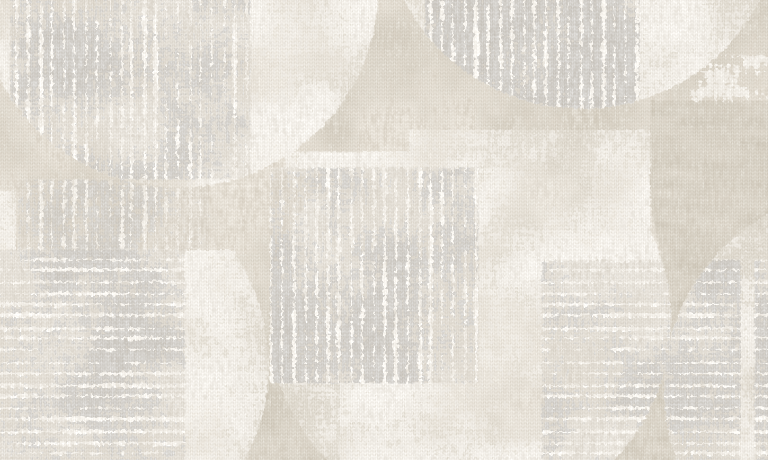
Give the GLSL for this background, as a Shadertoy shader.

```glsl
// Worn geometric textile: large pale discs overlap on linen, crossed by grey
// squares of broken stripes. Distance functions place the shapes; thread noise
// wears their paint away, and a fine knit is laid over everything.

#define LIGHT vec3(0.957, 0.944, 0.920)
#define LINEN vec3(0.890, 0.866, 0.824)
#define TAUPE vec3(0.835, 0.810, 0.760)
#define GREY vec3(0.825, 0.812, 0.790)
#define DISC_RADIUS 0.436
#define STRIPE_PITCH 0.0250
#define STRIPE_WIDTH 0.17
#define EDGE_WEAR 0.006
#define KNIT_PITCH 0.0098
#define KNIT_DEPTH 0.026
#define GRAIN_DEPTH 0.140
#define DRY_BRUSH 0.80

float hash(vec2 p) {
    return fract(sin(dot(p, vec2(127.1, 311.7))) * 43758.5453);
}

float noise(vec2 p) {
    vec2 i = floor(p), f = fract(p);
    f = f * f * (3.0 - 2.0 * f);
    return mix(mix(hash(i), hash(i + vec2(1, 0)), f.x),
               mix(hash(i + vec2(0, 1)), hash(i + vec2(1, 1)), f.x), f.y);
}

float cloud(vec2 p) {
    float sum = 0.0, gain = 0.533;
    for (int i = 0; i < 4; i++) {
        sum += gain * noise(p);
        p = p * 2.1 + 17.3;
        gain *= 0.5;
    }
    return sum;
}

// Coverage of a shape whose signed distance is d
float fill(float d) {
    float soft = 1.0 / iResolution.y;
    return 1.0 - smoothstep(-soft, soft, d);
}

float disc(vec2 p, vec2 center) {
    return fill(length(p - center) - DISC_RADIUS);
}

float box(vec2 p, vec2 low, vec2 high) {
    vec2 d = max(low - p, p - high);
    return fill(max(d.x, d.y));
}

// Broken pale lines; p.x runs across the stripes and p.y along them
float stripes(vec2 p) {
    float row = floor(p.x / STRIPE_PITCH);
    float across = abs(fract(p.x / STRIPE_PITCH) - 0.5 + 0.24 * (hash(vec2(row, 3.0)) - 0.5));
    float ragged = noise(vec2(p.x * 200.0, p.y * 190.0)) - 0.5;
    float worn = noise(vec2(row * 3.1, p.y * 38.0)) + noise(vec2(row * 5.7, p.y * 8.0)) - 1.0;
    float width = 0.5 * STRIPE_WIDTH + 0.22 * ragged + 0.16 * worn + 0.10 * (hash(vec2(row, 8.0)) - 0.5);
    float soft = 0.6 / (iResolution.y * STRIPE_PITCH);
    return 1.0 - smoothstep(width - soft, width + soft, across);
}

// Lays a worn grey square and its stripes over a ground colour
vec3 striped(vec3 ground, vec2 p, float mask, float wear) {
    float paint = smoothstep(0.40, 0.56, wear);
    vec3 body = mix(mix(LINEN, ground, 0.45), GREY, 0.15 + 0.85 * paint);
    body = mix(body, LIGHT + 0.015, (0.75 + 0.25 * paint) * stripes(p));
    return mix(ground, body, mask);
}

void mainImage(out vec4 fragColor, in vec2 fragCoord) {
    vec2 uv = fragCoord / iResolution.y;

    // Threads, worn patches and finely frayed outlines
    float upright = noise(uv * vec2(225.0, 50.0));
    float level = noise(uv * vec2(40.0, 225.0) + 7.0);
    float speck = noise(uv * vec2(240.0, 200.0) + 31.0);
    float dry = DRY_BRUSH * (0.4 * upright + 0.25 * level + 0.35 * speck - 0.5);
    vec2 p = uv + EDGE_WEAR * (vec2(noise(uv * 210.0), speck) - 0.5);
    float wear = cloud(uv * 7.0) + dry;
    float patches = cloud(uv * vec2(6.0, 7.0) + 9.0) + dry;
    float brush = cloud(uv * vec2(14.0, 45.0) + 5.0) + dry;

    // Linen ground with darker brushed areas
    vec3 color = mix(LINEN + 0.008, TAUPE, 0.75 * smoothstep(0.40, 0.72, wear));
    float shade = fill(length(p - vec2(1.85, max(p.y, 0.59))) - DISC_RADIUS);
    shade *= box(p, vec2(1.3, 0.0), vec2(1.8, 0.78));
    shade = max(shade, box(p, vec2(0.54, -0.1), vec2(0.74, 0.17)));
    shade = max(shade, box(p, vec2(1.30, -0.1), vec2(1.60, 0.45)));
    color = mix(color, TAUPE, shade * clamp(0.2 + 1.1 * brush, 0.0, 1.0));

    // Pale discs and panels, stained by linen showing through
    float upperLeft = disc(p, vec2(0.387, 1.028));
    float upperRight = disc(p, vec2(1.265, 1.200));
    float lowerLeft = disc(p, vec2(0.148, 0.207)) * step(p.y, 0.457);
    float middle = disc(p, vec2(1.022, 0.304)) * step(p.y, 0.67);
    float lowerRight = disc(p, vec2(1.880, 0.152));
    float panel = box(p, vec2(0.89, 0.435), vec2(1.413, 0.717));
    panel = max(panel, box(p, vec2(0.62, 0.62), vec2(0.95, 0.67)));
    panel = max(panel, box(p, vec2(-0.1, 0.45), vec2(0.035, 0.585)));
    float pale = max(max(upperLeft, upperRight), max(lowerLeft, lowerRight));
    pale = max(pale, max(middle, panel));
    float stain = 0.80 * smoothstep(0.43, 0.68, patches);
    color = mix(color, LIGHT, pale * (1.0 - stain));
    float scuff = smoothstep(0.48, 0.60, brush) * box(p, vec2(1.50, 0.78), vec2(1.8, 0.88));
    color = mix(color, LIGHT, 0.75 * scuff);

    // Squares with upright stripes
    color = striped(color, p, upperLeft * box(p, vec2(0.022, 0.61), vec2(0.545, 1.1)), wear + 0.04);
    color = striped(color, p, 0.8 * (1.0 - upperLeft) * box(p, vec2(0.04, 0.457), vec2(0.455, 0.61)), wear - 0.08);
    color = striped(color, p, upperRight * box(p, vec2(0.925, 0.7), vec2(1.39, 1.1)), wear + 0.07);
    color = striped(color, p, box(p, vec2(0.587, 0.167), vec2(1.04, 0.635)), wear + 0.04);

    // Squares with level stripes
    color = striped(color, p.yx, box(p, vec2(-0.1), vec2(0.402, 0.457)), wear);
    float right = max(box(p, vec2(1.178, -0.1), vec2(1.61, 0.435)), box(p, vec2(1.64, -0.1), vec2(1.8, 0.435)));
    color = striped(color, p.yx, right * max(middle, lowerRight), wear);

    // Chevron knit and thread grain
    vec2 knit = uv / KNIT_PITCH;
    float slant = abs(fract(knit.x) - 0.5);
    float stitch = sin(6.2832 * (knit.y * 1.3 + slant)) + cos(12.5664 * knit.x);
    color += KNIT_DEPTH * (0.2 + 0.8 * speck) * stitch * vec3(0.85, 0.95, 1.1);
    color += GRAIN_DEPTH * (0.45 * upright + 0.20 * level + 0.35 * speck - 0.5) * vec3(0.9, 1.0, 1.15);
    fragColor = vec4(clamp(color, 0.0, 1.0), 1.0);
}
```
